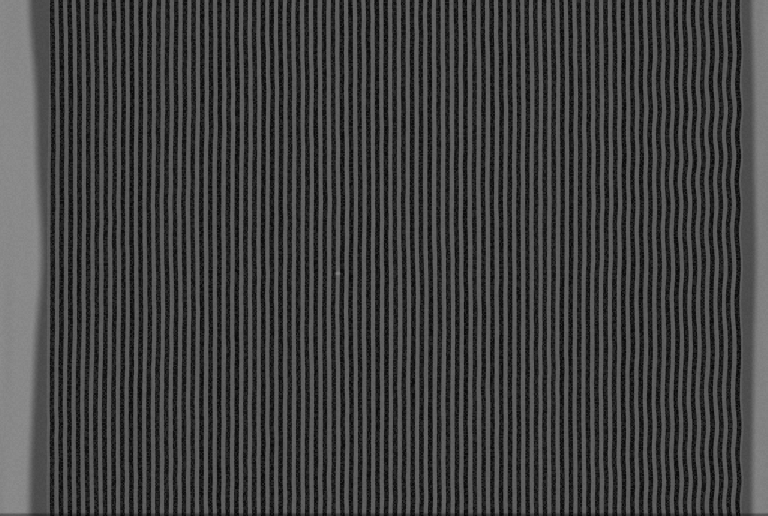
Reproduce this pattern procedurally as a Shadertoy shader.

```glsl
#define STRIPES 79.0
#define LEFT_EDGE 0.0625
#define RIGHT_EDGE 0.9665
#define DARK_WIDTH 0.51
#define WOBBLE 0.0022
#define RIPPLE 0.0011
#define DARK_TONE 0.105
#define LIGHT_TONE 0.365
#define SHADE_TONE 0.30
#define MARGIN_TONE 0.53
#define GRAIN_ROWS 344.0

float hash(vec2 p) {
    vec3 q = fract(p.xyx * 0.1031);
    q += dot(q, q.yzx + 33.33);
    return fract((q.x + q.y) * q.z);
}

float valueNoise(vec2 p) {
    vec2 cell = floor(p), f = fract(p);
    f = f * f * (3.0 - 2.0 * f);
    float low = mix(hash(cell), hash(cell + vec2(1, 0)), f.x);
    float high = mix(hash(cell + vec2(0, 1)), hash(cell + vec2(1, 1)), f.x);
    return mix(low, high, f.y);
}

// Sideways drift of the threads: slow bends, plus ripples near the right edge
float threadDrift(vec2 uv) {
    float bend = valueNoise(vec2(uv.x * 9.0, uv.y * 5.0) + 7.0) - 0.5;
    float ripple = sin(uv.y * 52.0 + 2.0 * sin(uv.y * 9.0));
    float jitter = valueNoise(vec2(uv.x * 40.0, uv.y * 28.0)) - 0.5;
    return WOBBLE * bend + RIPPLE * ripple * smoothstep(0.72, 0.95, uv.x)
         + 0.0008 * jitter;
}

// Ribbed cloth: one dark groove centred in each repeat
float stripeTone(float x, vec2 uv, float grain) {
    float t = (x - LEFT_EDGE) / (RIGHT_EDGE - LEFT_EDGE) * STRIPES;
    float column = floor(t);
    float soft = 0.5 * fwidth(t) + 0.03;
    float wear = valueNoise(vec2(column * 1.7, uv.y * 7.0)) - 0.5;
    float d = abs(fract(t) - 0.5) - 0.5 * (DARK_WIDTH + 0.05 * wear);
    float ridge = smoothstep(-soft, soft, d);

    float centreGlow = 1.0 - pow(abs(uv.x - 0.53) * 2.0, 2.0);
    float light = LIGHT_TONE + 0.025 * centreGlow - 0.015 + 0.02 * wear + 0.03 * grain;
    float dark = DARK_TONE + 0.03 * (hash(vec2(column, 3.0)) - 0.5) + 0.12 * grain;
    return mix(dark, light, ridge);
}

// Bright backing with a shaded selvedge beside the cloth
float marginTone(vec2 uv, float grain) {
    float sway = 0.006 * (sin(uv.y * 6.3 + 1.5) + valueNoise(vec2(2.0, uv.y * 6.0)) - 0.5);
    float leftLit = 1.0 - smoothstep(0.039, 0.054, uv.x + sway);
    float rightLit = smoothstep(0.976, 0.988, uv.x + 0.3 * sway);
    float backing = MARGIN_TONE - 0.03 * rightLit
                  + 0.02 * (valueNoise(vec2(uv.x * 90.0, uv.y * 3.0)) - 0.5);
    return mix(SHADE_TONE, backing, max(leftLit, rightLit)) + 0.025 * grain;
}

void mainImage(out vec4 fragColor, in vec2 fragCoord) {
    vec2 uv = fragCoord / iResolution.xy;
    float aspect = iResolution.x / iResolution.y;
    vec2 p = vec2(uv.x * aspect, uv.y);
    float grain = hash(floor(p * GRAIN_ROWS)) - 0.5;

    float x = uv.x + threadDrift(uv);
    float soft = 0.7 / iResolution.x;

    // The left border bows outward below the top corner
    float leftBorder = LEFT_EDGE + 0.003 * (smoothstep(0.6, 1.0, uv.y) - 0.5);
    float cloth = smoothstep(-soft, soft, x - leftBorder)
                * smoothstep(-soft, soft, RIGHT_EDGE - x);
    float tone = mix(marginTone(uv, grain), stripeTone(x, uv, grain), cloth);

    // Small pale fleck and a dim lower rim
    float fleck = length((p - vec2(0.44 * aspect, 0.47)) * vec2(1.0, 1.6));
    tone += 0.13 * (1.0 - smoothstep(0.002, 0.008, fleck));
    tone *= 1.0 - 0.35 * (1.0 - smoothstep(0.002, 0.008, uv.y));

    fragColor = vec4(vec3(tone), 1.0);
}
```
